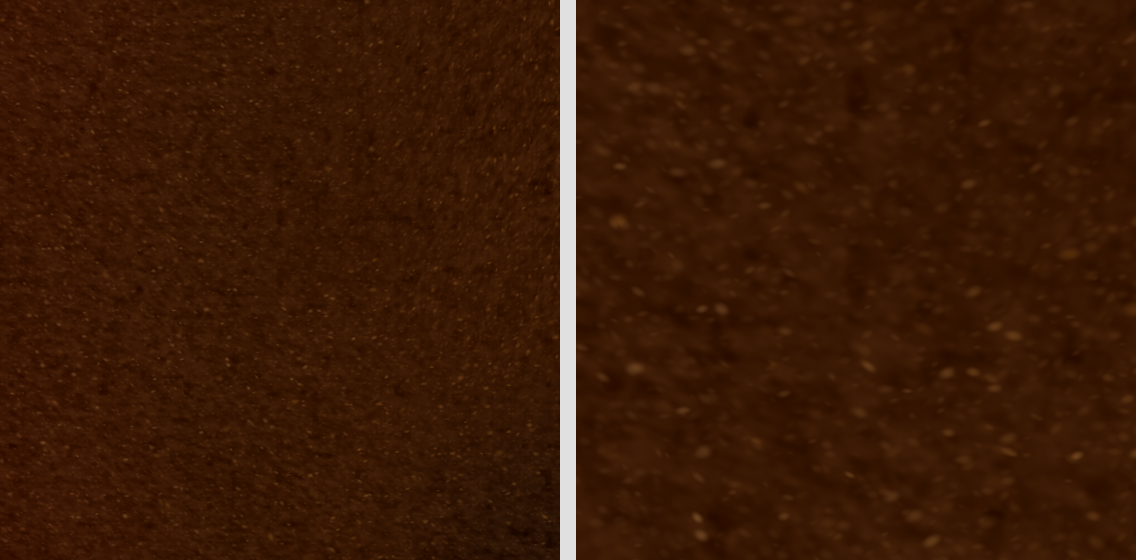
Left, the full canvas; right, a detail of the centre.
This texture is drawn by a three.js fragment shader. Its source:

```glsl
// Dark brown granular soil with faint tilted grains and scattered tan and orange specks.
varying vec2 vUv;

#define BASE_COLOR vec3(0.216, 0.089, 0.010)
#define TAN_LIGHT vec3(1.0, 0.88, 0.62)
#define ORANGE_LIGHT vec3(1.0, 0.68, 0.12)
#define RED_TINT vec3(0.020, -0.004, 0.002)
#define CORNER_TINT vec3(-0.055, -0.020, 0.004)
#define NOISE_CONTRAST 0.115
#define FINE_CELLS 125.0
#define SPECK_CELLS 82.0
#define PEBBLE_CELLS 44.0
#define FINE_LIGHT 0.060
#define SPECK_LIGHT 0.165
#define PEBBLE_LIGHT 0.150

float hash(vec2 p) {
  return fract(sin(dot(p, vec2(127.1, 311.7))) * 43758.5453);
}

vec2 hash2(vec2 p) {
  return vec2(hash(p), hash(p + 57.3));
}

float noise(vec2 p) {
  vec2 cell = floor(p);
  vec2 f = fract(p);
  f = f * f * (3.0 - 2.0 * f);
  float low = mix(hash(cell), hash(cell + vec2(1.0, 0.0)), f.x);
  float high = mix(hash(cell + vec2(0.0, 1.0)), hash(cell + vec2(1.0, 1.0)), f.x);
  return mix(low, high, f.y);
}

vec2 rotate(vec2 p, float angle) {
  float c = cos(angle);
  float s = sin(angle);
  return vec2(c * p.x + s * p.y, c * p.y - s * p.x);
}

// Soft ellipses, one per cell at most; density is the share of filled cells.
float grains(vec2 uv, float cells, float density, float radius, float angle, float seed) {
  vec2 p = uv * cells;
  vec2 home = floor(p);
  float light = 0.0;
  for (int j = -1; j <= 1; j++) {
    for (int i = -1; i <= 1; i++) {
      vec2 cell = home + vec2(float(i), float(j));
      vec2 id = cell + seed;
      float filled = step(hash(id + 3.7), density);
      vec2 center = cell + 0.15 + 0.7 * hash2(id);
      float tilt = angle + (hash(id + 11.9) - 0.5) * 1.3;
      vec2 d = rotate(p - center, tilt);
      float size = radius * mix(0.6, 1.25, hash(id + 23.1));
      d /= size * vec2(1.25, mix(0.55, 0.95, hash(id + 31.3)));
      float strength = mix(0.25, 1.0, pow(hash(id + 41.7), 1.8));
      light = max(light, filled * strength * (1.0 - smoothstep(0.1, 1.15, length(d))));
    }
  }
  return light;
}

// Fine mottling stretched along the given direction.
float mottle(vec2 uv, float angle) {
  vec2 p = rotate(uv, angle);
  float coarse = noise(p * vec2(62.0, 115.0));
  float fine = noise(p * vec2(135.0, 215.0) + 19.0);
  return 0.55 * coarse + 0.45 * fine - 0.5;
}

void main() {
  vec2 uv = vUv;

  // Grain direction turns from down-right at left to steep at upper right.
  float turn = smoothstep(0.25, 1.0, uv.x) * smoothstep(-0.1, 0.7, uv.y);
  float angle = mix(-0.35, 1.1, turn);
  float patches = noise(uv * 7.0 + 4.0) * 0.6 + noise(uv * 19.0) * 0.4;

  // Ground shade
  float shade = NOISE_CONTRAST * mix(mottle(uv, -0.35), mottle(uv, 1.1), turn);
  shade += 0.018 * (patches - 0.5);
  shade -= 0.035 * smoothstep(0.74, 0.95, noise(uv * vec2(48.0, 64.0) + 71.0));

  // Scattered grains, from dense and faint to sparse and bright
  float fine = grains(uv, FINE_CELLS, 0.5, 0.48, angle, 0.0);
  float specks = grains(uv, SPECK_CELLS, 0.20, 0.38, angle, 130.0);
  float pebbles = grains(uv, PEBBLE_CELLS, 0.09, 0.27, angle, 270.0);
  float light = FINE_LIGHT * fine + SPECK_LIGHT * specks * mix(0.65, 1.2, patches);

  // Warmth grows to the right, with a little variation between grains
  float warmth = smoothstep(0.2, 1.0, uv.x) * 0.6 + 0.35 * (noise(uv * 40.0 + 8.0) - 0.5);
  vec3 grainColor = mix(TAN_LIGHT, ORANGE_LIGHT, clamp(warmth, 0.0, 1.0));

  vec3 color = BASE_COLOR + shade * vec3(1.0, 0.75, 0.42);
  color += light * grainColor;
  color += PEBBLE_LIGHT * pebbles * mix(grainColor, ORANGE_LIGHT, 0.6);

  // Redder left edge and darker lower right corner
  color += RED_TINT * (1.0 - smoothstep(0.0, 0.45, uv.x)) * (0.4 + 0.6 * abs(uv.y * 2.0 - 1.0));
  color += CORNER_TINT * (1.0 - smoothstep(0.0, 0.42, length(uv - vec2(1.0, 0.0))));

  gl_FragColor = vec4(clamp(color, 0.0, 1.0), 1.0);
}
```
